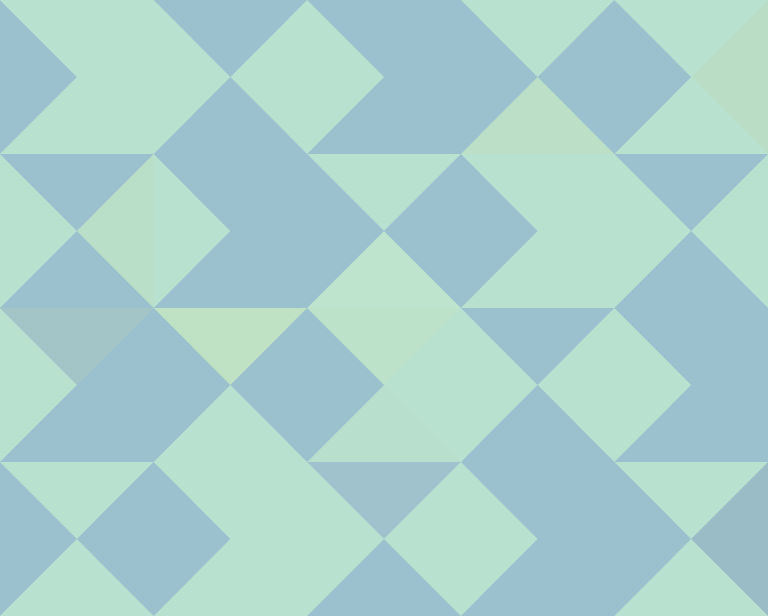
Give the GLSL for this background, as a Shadertoy shader.

```glsl
// Two-tone quilt of squares cut into four triangles, with a few faintly tinted ones.

const vec2 GRID = vec2(5.0, 4.0);
const vec3 BLUE = vec3(0.609, 0.752, 0.809);
const vec3 MINT = vec3(0.726, 0.881, 0.815);
const float TINT_CHANCE = 0.13;
const int SAMPLES = 4;

float hash(vec2 p) {
    return fract(sin(dot(p, vec2(127.1, 311.7))) * 43758.5453);
}

// Triangle of the cell: 0 left, 1 right, 2 bottom, 3 top
float triangleSide(vec2 p) {
    return abs(p.x) > abs(p.y) ? step(0.0, p.x) : 2.0 + step(0.0, p.y);
}

// The blue/mint layout advances one step of four along each row and column
vec3 baseColor(vec2 cell, float side) {
    float phase = cell.x + GRID.y - 1.0 - cell.y;
    float shift = min(side, 2.0) + 1.0;
    return mod(phase + shift, 4.0) < 2.0 ? BLUE : MINT;
}

// Small colour shift on a random few triangles
vec3 tint(vec2 cell, float side, float chance) {
    vec2 id = cell * 4.0 + vec2(side, side * 2.0);
    float isTinted = step(hash(id + 3.7), chance);
    float warmth = hash(id + 11.3);
    float shade = hash(id + 23.9) - 0.5;
    return isTinted * (vec3(0.02, 0.005, -0.05) * warmth + 0.035 * shade);
}

vec3 quilt(vec2 p) {
    vec2 cell = floor(p);
    float side = triangleSide(p - cell - 0.5);
    return baseColor(cell, side) + tint(cell, side, TINT_CHANCE);
}

void mainImage(out vec4 fragColor, in vec2 fragCoord) {
    // Average a grid of samples inside the pixel for smooth edges
    vec3 sum = vec3(0.0);
    for (int j = 0; j < SAMPLES; j++) {
        for (int i = 0; i < SAMPLES; i++) {
            vec2 offset = (vec2(i, j) + 0.5) / float(SAMPLES) - 0.5;
            sum += quilt((fragCoord + offset) / iResolution.xy * GRID);
        }
    }
    fragColor = vec4(sum / float(SAMPLES * SAMPLES), 1.0);
}
```
